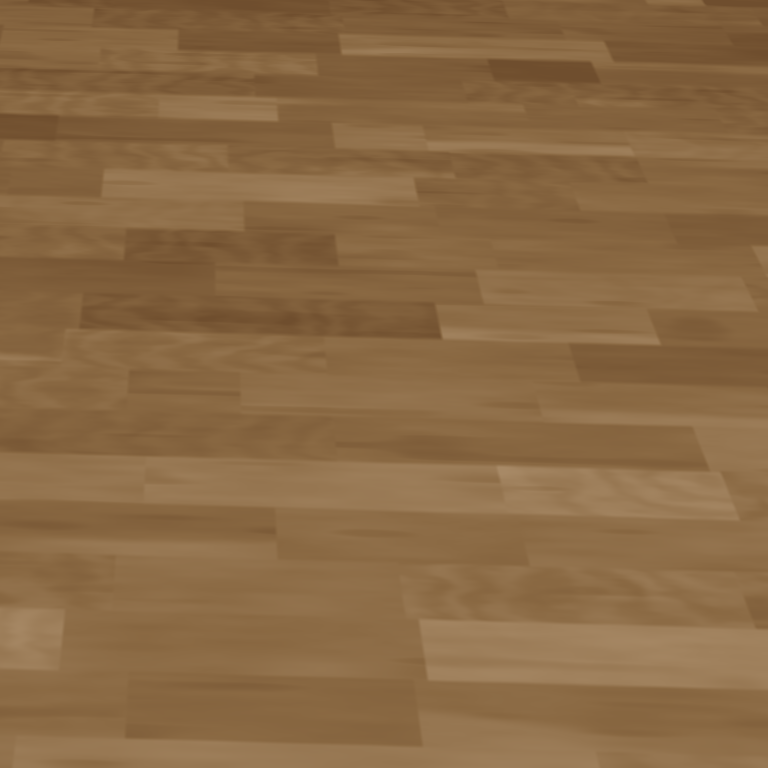
A Shadertoy shader for this texture:

```glsl
// Oak strip floor seen in perspective: about 23 rows of staggered planks that
// narrow towards the top. Each plank gets a hashed tone, stretched noise grain,
// optional growth rings and a pale edge; soft blends join planks and rows.

const vec3 DARK_OAK  = vec3(0.45, 0.32, 0.19);
const vec3 MID_OAK   = vec3(0.54, 0.41, 0.26);
const vec3 LIGHT_OAK = vec3(0.64, 0.52, 0.38);

const float HORIZON = 2.042;      // height of the vanishing line
const float VANISH_X = 0.27;      // where the plank ends converge
const float ROW_SCALE = 44.66;    // rows per unit of inverse depth
const float ROW_SHIFT = 3.24;
const float ROW_TILT = 0.028;     // rows fall slightly to the right
const float PLANK_LENGTH = 0.23;
const float BLUR = 0.0032;        // edge softness in canvas units

float hash(vec2 p) {
    vec3 q = fract(p.xyx * 0.1031);
    q += dot(q, q.yzx + 33.33);
    return fract((q.x + q.y) * q.z);
}

float noise(vec2 p) {
    vec2 i = floor(p), f = fract(p);
    f = f * f * (3.0 - 2.0 * f);
    return mix(mix(hash(i), hash(i + vec2(1, 0)), f.x),
               mix(hash(i + vec2(0, 1)), hash(i + vec2(1, 1)), f.x), f.y);
}

float fbm(vec2 p) {
    float sum = 0.0, amp = 0.5;
    for (int i = 0; i < 4; i++) {
        sum += amp * noise(p);
        p = p * 2.03 + 17.3;
        amp *= 0.5;
    }
    return sum;
}

// Curved growth lines around a centre lying somewhere along the plank
float growthRings(vec2 p, float seed) {
    vec2 q = vec2((p.x - 0.1 - 0.3 * seed) * 9.0, p.y - 0.2 - 0.6 * seed);
    float warp = fbm(p * vec2(14.0, 2.0) + seed * 50.0);
    return sin(15.0 * length(q) + 13.0 * warp);
}

// Tone offset of one plank; p.x runs along the floor, p.y across the row
float plankTone(vec2 id, vec2 p) {
    float shade = hash(id + 101.0), seed = hash(id + 211.0);
    float kind = hash(id + 307.0), edge = hash(id + 401.0);
    vec2 shift = vec2(seed, shade) * 40.0;

    // Mostly even boards, with a few clearly pale or dark ones
    float c = 2.0 * shade - 1.0;
    float tone = 0.14 * c + 0.24 * c * c * c;

    // Broad clouds, fine fibres and scattered dark streaks
    tone += 0.34 * (fbm(p * vec2(10.0, 2.2) + shift) - 0.47);
    tone += 0.09 * (noise(p * vec2(16.0, 9.0) + shift.yx) - 0.5);
    float streak = noise(p * vec2(11.0, 4.5) + shift + 9.0);
    tone -= 0.17 * smoothstep(0.74, 0.95, streak);

    // Figured boards
    float figure = smoothstep(0.58, 0.8, kind);
    tone += 0.075 * figure * growthRings(p, seed);

    // Pale sapwood along the near or far edge, fading along the board
    float across = seed < 0.5 ? p.y : 1.0 - p.y;
    float width = 0.18 + 0.35 * noise(vec2(p.x * 7.0, seed * 90.0));
    float sap = 1.0 - smoothstep(width - 0.12, width + 0.1, across);
    float fade = smoothstep(0.25, 0.7, noise(vec2(p.x * 5.0, shade * 70.0)));
    return tone + 0.27 * sap * fade * step(0.74, edge);
}

// Blends the two planks that meet at the nearest jittered end joint
float rowTone(float row, vec2 floorPos, float blur) {
    float x = floorPos.x / PLANK_LENGTH + 7.0 * hash(vec2(row, 5.0)) + 20.0;
    float joint = floor(x + 0.5);
    float end = joint + 0.76 * (hash(vec2(joint, row)) - 0.5);
    float side = smoothstep(-blur, blur, x - end);
    vec2 p = vec2(floorPos.x, floorPos.y - row);
    return mix(plankTone(vec2(joint - 1.0, row), p),
               plankTone(vec2(joint, row), p), side);
}

// Blends the two rows nearest to the point
float floorTone(vec2 floorPos, float depth) {
    float seam = floor(floorPos.y + 0.5);
    float rowBlur = BLUR * ROW_SCALE / (depth * depth);
    float endBlur = BLUR / (depth * PLANK_LENGTH);
    float above = smoothstep(-rowBlur, rowBlur, floorPos.y - seam);
    return mix(rowTone(seam - 1.0, floorPos, endBlur),
               rowTone(seam, floorPos, endBlur), above);
}

vec3 oakColor(float tone) {
    float t = 2.0 * clamp(tone, -0.08, 1.08);
    return t < 1.0 ? mix(DARK_OAK, MID_OAK, t) : mix(MID_OAK, LIGHT_OAK, t - 1.0);
}

void mainImage(out vec4 fragColor, in vec2 fragCoord) {
    vec2 uv = fragCoord / iResolution.xy;

    // Project the canvas on to the floor
    float depth = HORIZON - uv.y - ROW_TILT * (uv.x - 0.33);
    vec2 floorPos = vec2((uv.x - VANISH_X) / depth, ROW_SCALE / depth - ROW_SHIFT);

    // Light falls off towards the top and its corners
    float light = mix(0.61, 0.28, pow(uv.y, 1.5));
    light -= 0.4 * uv.y * uv.y * pow(abs(uv.x - 0.5), 2.0);

    fragColor = vec4(oakColor(light + floorTone(floorPos, depth)), 1.0);
}
```
